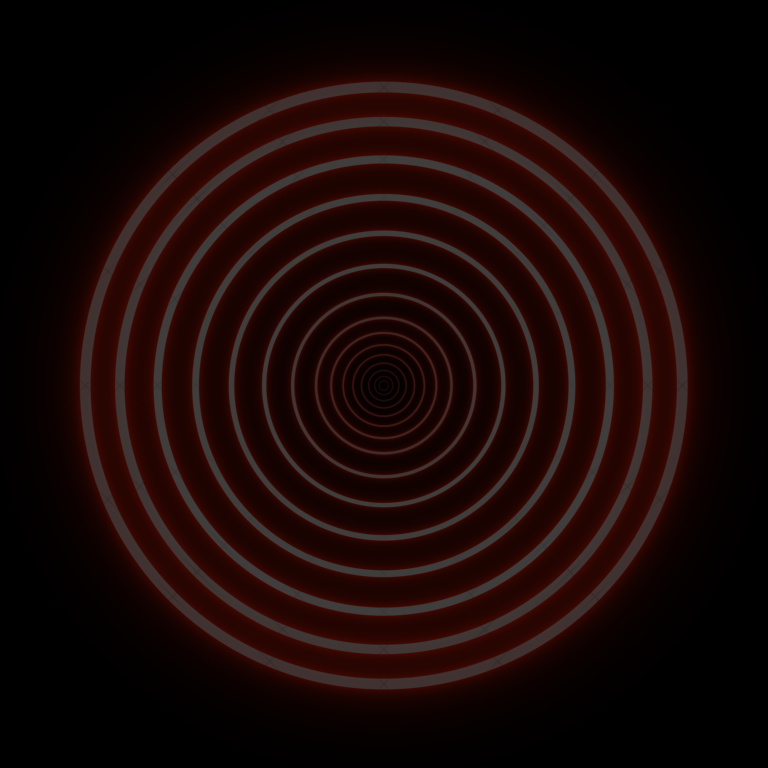
Reproduce this background procedurally as a WebGL 1 fragment shader.

```glsl
precision highp float;
// Concentric grey rings with a red glow, receding like a tunnel into black.

uniform vec2 u_resolution;

const vec2 CENTER = vec2(0.4997, 0.498);
const float MIDDLE_RING = 7.0;      // rings on each side of the middle one
const float REACH = 0.5208;         // radius the ring series tends to
const float HALF_WIDTH = 0.018;     // ring half width per unit of radius
const float MIN_HALF_WIDTH = 0.0009;
const float SOFTNESS = 0.0011;
const float NEAR_SPREAD = 0.018;    // glow spreads per unit of radius
const float WIDE_SPREAD = 0.095;
const float NEAR_GLOW = 0.10;
const float WIDE_GLOW = 0.10;
const float SPOKE_STEP = 0.3926991; // angle between glints
const float GLINT_STRENGTH = 0.30;
const vec3 GLOW_COLOR = vec3(1.0, 0.12, 0.03);
const vec3 RING_GREY = vec3(0.25, 0.243, 0.238);
const vec3 RING_WARM = vec3(0.25, 0.13, 0.12);
const vec3 GLINT_COLOR = vec3(0.11, 0.06, 0.055);

// S-shaped radius series; k runs from -MIDDLE_RING to MIDDLE_RING.
float ringRadius(float k) {
  float outer = max(k, 0.0);
  float inner = max(-k, 0.0);
  float inner2 = inner * inner;
  float s = -1.591 + 0.3814 * k - 0.00384 * k * (MIDDLE_RING - k);
  s += 0.015 * sin(0.9 * outer) + 0.055 * inner - 0.00039 * inner2 * inner2;
  return REACH / (1.0 + exp(-s));
}

// Thin diagonal cross centred on q = 0.
float glint(vec2 q, float size) {
  float line = min(abs(q.x + q.y), abs(q.x - q.y)) * 0.7071;
  return exp(-line / 0.0008) * exp(-length(q) / size);
}

void main() {
  float side = min(u_resolution.x, u_resolution.y);
  vec2 uv = (gl_FragCoord.xy - 0.5 * u_resolution) / side + 0.5;
  vec2 p = uv - CENTER;
  float dist = length(p);
  float blur = max(SOFTNESS, 0.75 / side);

  // Nearest spoke, on which the glints sit.
  float angle = atan(p.y, p.x + 1e-6);
  float spoke = floor(angle / SPOKE_STEP + 0.5) * SPOKE_STEP;
  vec2 spokeDir = vec2(cos(spoke), sin(spoke));

  float glow = 0.0;
  float cover = 0.0;
  float glints = 0.0;
  for (int i = 0; i < 15; i++) {
    float radius = ringRadius(float(i) - MIDDLE_RING);
    float halfWidth = max(MIN_HALF_WIDTH, HALF_WIDTH * radius);
    float edge = abs(dist - radius) - halfWidth;
    float outside = max(edge, 0.0);
    float depthFade = mix(0.2, 1.0, smoothstep(0.0, 0.08, radius));

    cover = max(cover, depthFade * (1.0 - smoothstep(-blur, blur, edge)));
    glow += depthFade * (NEAR_GLOW * exp(-outside / (NEAR_SPREAD * radius))
                       + WIDE_GLOW * exp(-outside / (WIDE_SPREAD * radius)));
    glints += smoothstep(0.14, 0.38, radius)
            * glint(p - radius * spokeDir, 0.06 * radius);
  }

  // Glow, then rings: warm near the middle and at the rim.
  vec3 color = GLOW_COLOR * min(glow, 0.24);
  float warmth = max(1.0 - smoothstep(0.03, 0.16, dist),
                     0.4 * smoothstep(0.28, 0.39, dist));
  color = mix(color, mix(RING_GREY, RING_WARM, warmth), cover);
  color = mix(color, GLINT_COLOR, GLINT_STRENGTH * min(glints, 1.0));

  gl_FragColor = vec4(color, 1.0);
}
```
